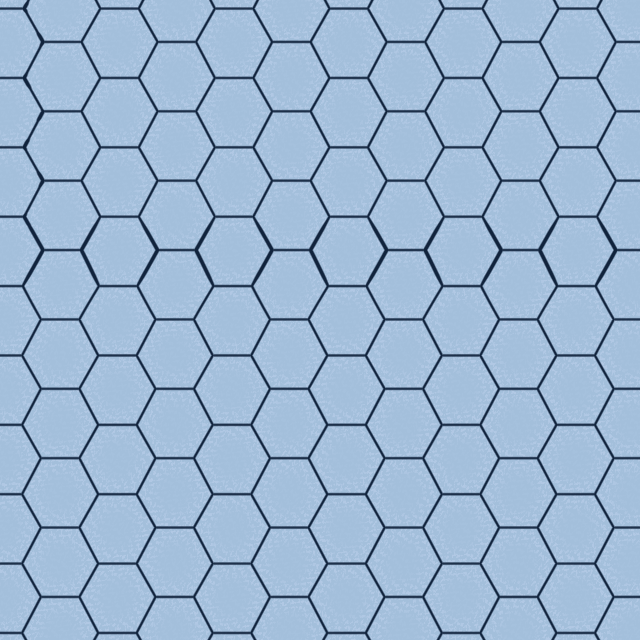
Reproduce this pattern procedurally as a Shadertoy shader.

```glsl
// Honeycomb of thin dark outlines on mottled pale blue, with a heavier worn seam.

const vec3 BASE_BLUE  = vec3(0.64, 0.75, 0.86);
const vec3 LIGHT_BLUE = vec3(0.70, 0.79, 0.90);
const vec3 INK        = vec3(0.04, 0.11, 0.21);

const float COLUMN_STEP = 0.0895;   // between neighbouring column centres
const float ROW_STEP    = 0.1084;   // height of one cell
const float HALF_SIDE   = 0.0300;   // half of a horizontal side
const float STAGGER     = 0.0521;   // vertical offset of alternate columns
const vec2  GRID_ORIGIN = vec2(0.1868, 0.0134);

float segmentDistance(vec2 p, vec2 a, vec2 b) {
    vec2 pa = p - a, ba = b - a;
    return length(pa - ba * clamp(dot(pa, ba) / dot(ba, ba), 0.0, 1.0));
}

// Distances to the nearest horizontal (x) and slanted (y) sides.
vec2 honeycombDistances(vec2 p) {
    float pairStep = 2.0 * COLUMN_STEP;
    vec2 q = vec2(abs(mod(p.x + COLUMN_STEP, pairStep) - COLUMN_STEP),
                  mod(p.y, ROW_STEP));
    vec2 top    = vec2(HALF_SIDE, 0.0);
    vec2 middle = vec2(COLUMN_STEP - HALF_SIDE, STAGGER);
    vec2 bottom = vec2(HALF_SIDE, ROW_STEP);

    vec2 wrapped = vec2(q.x, min(q.y, ROW_STEP - q.y));
    float flatSide = min(segmentDistance(wrapped, vec2(0.0), top),
                         segmentDistance(q, middle, vec2(COLUMN_STEP, STAGGER)));
    float slant = min(segmentDistance(q, top, middle),
                      segmentDistance(q, middle, bottom));
    return vec2(flatSide, slant);
}

// Layered sines give a fine irregular mottle in 0..1.
float mottle(vec2 p) {
    float sum = 0.0, amplitude = 0.5;
    for (int i = 0; i < 4; i++) {
        p = mat2(0.8, 0.6, -0.6, 0.8) * p * 1.37 + 2.1;
        sum += amplitude * sin(p.x + 1.7 * sin(p.y * 0.73)) * sin(p.y);
        amplitude *= 0.75;
    }
    return 0.5 + 0.5 * sum;
}

float band(float x, float lo, float hi, float feather) {
    return smoothstep(lo - feather, lo + feather, x)
         * (1.0 - smoothstep(hi - feather, hi + feather, x));
}

float lineCoverage(float d, float halfWidth, float softness) {
    return 1.0 - smoothstep(halfWidth - softness, halfWidth + softness, d);
}

void mainImage(out vec4 fragColor, in vec2 fragCoord) {
    vec2 p = fragCoord / iResolution.y;
    p.y = 1.0 - p.y;
    float softness = max(0.0015, 0.75 / iResolution.y);

    // Lower rows sit slightly to the left of the upper ones.
    float drift = 0.0033 * smoothstep(0.38, 0.49, p.y);
    vec2 d = honeycombDistances(p - GRID_ORIGIN + vec2(drift, 0.0));

    // Slanted sides thicken along the seam and unevenly at the upper left.
    float seam = band(p.y, 0.350, 0.440, 0.012);
    float leftWear = band(p.x, -0.1, 0.075, 0.005) * band(p.y, 0.0, 0.43, 0.01)
                   * smoothstep(0.2, 0.9, sin(p.y * 116.0 + 0.8 * sin(p.y * 31.0)));
    float slantWidth = 0.0019 + 0.0011 * max(seam, leftWear);

    // Pale speckles gather beside the lines.
    float halo = 1.0 - smoothstep(0.010, 0.036, min(d.x, d.y));
    float speckle = smoothstep(0.46, 0.72, mottle(p * 330.0));
    vec3 color = mix(BASE_BLUE, LIGHT_BLUE, speckle * (0.15 + 0.75 * halo));

    float ink = max(0.88 * lineCoverage(d.x, 0.0019, softness),
                    0.96 * lineCoverage(d.y, slantWidth, softness));
    fragColor = vec4(mix(color, INK, ink), 1.0);
}
```
